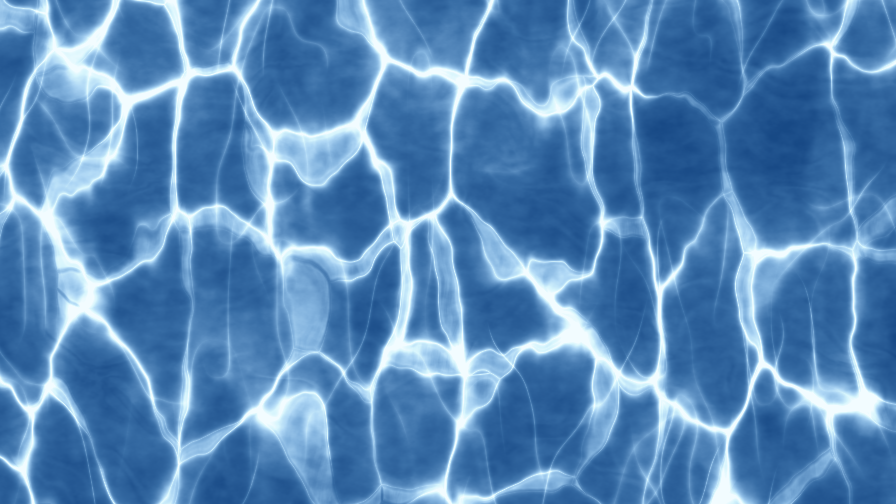
This texture is drawn by a Shadertoy shader. Its source:

```glsl
// Sunlight caustics: a bright web of folded light over rippled blue pool water.

float hash(vec2 c) {
    return fract(sin(dot(c, vec2(127.1, 311.7))) * 43758.5453);
}

float noise(vec2 x) {
    vec2 i = floor(x), f = fract(x);
    f = f * f * f * (f * (f * 6.0 - 15.0) + 10.0);
    return mix(mix(hash(i), hash(i + vec2(1, 0)), f.x),
               mix(hash(i + vec2(0, 1)), hash(i + vec2(1, 1)), f.x), f.y);
}

float fbm(vec2 x) {
    float sum = 0.0, amp = 0.53;
    for (int i = 0; i < 4; i++) {
        sum += amp * noise(x);
        x = mat2(1.6, 1.2, -1.2, 1.6) * x + 7.3;
        amp *= 0.5;
    }
    return sum;
}

vec2 drift(vec2 x) {
    return vec2(noise(x), noise(x + 37.4)) - 0.5;
}

vec2 cellPoint(vec2 cell) {
    return 0.5 + 0.84 * (vec2(hash(cell), hash(cell + 61.7)) - 0.5);
}

// Voronoi web: x = distance to edge, y = closeness measure of a junction, z = cell id
vec3 web(vec2 q) {
    vec2 base = floor(q), f = fract(q), nearest = vec2(0), owner = vec2(0);
    vec3 order = vec3(9.0);
    for (int j = -2; j <= 2; j++)
    for (int i = -2; i <= 2; i++) {
        vec2 o = vec2(i, j);
        vec2 r = o + cellPoint(base + o) - f;
        float d = length(r);
        if (d < order.x) {
            order = vec3(d, order.xy);
            nearest = r;
            owner = base + o;
        } else if (d < order.y) {
            order = vec3(order.x, d, order.y);
        } else {
            order.z = min(order.z, d);
        }
    }
    float edge = 9.0;
    for (int j = -2; j <= 2; j++)
    for (int i = -2; i <= 2; i++) {
        vec2 o = vec2(i, j);
        vec2 r = o + cellPoint(base + o) - f;
        vec2 across = r - nearest;
        if (dot(across, across) > 1e-4)
            edge = min(edge, dot(0.5 * (r + nearest), normalize(across)));
    }
    return vec3(max(edge, 0.0), order.z - order.x, hash(owner + 3.1));
}

// Sharp core with a long soft glow
float beam(float d) {
    return pow(0.036 / (0.036 + d), 1.5);
}

vec3 waterColor(float t) {
    vec3 c = mix(vec3(0.14, 0.34, 0.57), vec3(0.22, 0.43, 0.65), clamp(t, -0.6, 1.0));
    c = mix(c, vec3(0.35, 0.55, 0.75), clamp(t - 1.0, 0.0, 1.0));
    c = mix(c, vec3(0.51, 0.70, 0.87), clamp(t - 2.0, 0.0, 1.0));
    c = mix(c, vec3(0.68, 0.84, 0.96), clamp(t - 3.0, 0.0, 1.0));
    c = mix(c, vec3(0.84, 0.96, 0.99), clamp(t - 4.0, 0.0, 1.0));
    return mix(c, vec3(0.95, 0.99, 1.0), clamp(t - 5.0, 0.0, 1.0));
}

void mainImage(out vec4 fragColor, in vec2 fragCoord) {
    vec2 p = fragCoord / iResolution.y;
    vec2 q = p * vec2(5.4, 3.6) + 11.0;

    // Two nearly equal webs: they part into folds and rejoin into single lines
    vec2 bent = q + 0.6 * drift(q * 0.8) + 0.24 * drift(q * 2.0) + 0.06 * drift(q * 7.0);
    vec2 split = drift(q * 1.1 + 19.0);
    vec3 front = web(bent);
    vec3 back = web(bent + 1.4 * split * length(split) + 0.03 * drift(q * 5.0));
    float frontPower = mix(0.3, 1.2, smoothstep(0.25, 0.75, noise(q * 0.9 + 5.0)));
    float backPower = mix(0.15, 1.05, smoothstep(0.25, 0.75, noise(q * 1.2 + 53.0)));

    // Blue floor with fine ripples and soft haze
    float ripple = sin(30.0 * fbm(p * vec2(5.0, 9.0) + drift(p * 8.0)));
    float grain = fbm(p * vec2(32.0, 48.0)) - 0.5;
    float t = 0.1 + 0.14 * ripple + 0.9 * grain + 1.3 * (noise(q * 1.4 + 80.0) - 0.5);
    t += 1.1 * smoothstep(0.5, 0.85, fbm(q * vec2(1.6, 1.0) + 23.0));

    // Thin slanted filaments in patches
    for (int i = 0; i < 3; i++) {
        float k = float(i);
        vec2 s = vec2(q.x + (k - 1.0) * 0.45 * q.y, q.y) + 0.35 * drift(q * 1.7 + k * 9.0);
        float ridge = 1.0 - abs(2.0 * noise(s * vec2(2.4, 0.8) + k * 31.0) - 1.0);
        t += 1.7 * pow(ridge, 12.0) * smoothstep(0.45, 0.75, noise(q * 1.1 + k * 17.0));
    }

    // Translucent sheet between the webs, then the lines and their junctions
    float sheet = step(1e-4, abs(front.z - back.z)) * smoothstep(0.0, 0.04, min(front.x, back.x));
    t += sheet * (0.6 + 1.8 * fbm(bent * vec2(7.0, 3.0)));
    t += 4.5 * (frontPower * beam(front.x) + backPower * beam(back.x));
    t += 1.6 * frontPower * exp(-pow(front.y / 0.13, 2.0));

    fragColor = vec4(waterColor(t), 1.0);
}
```
